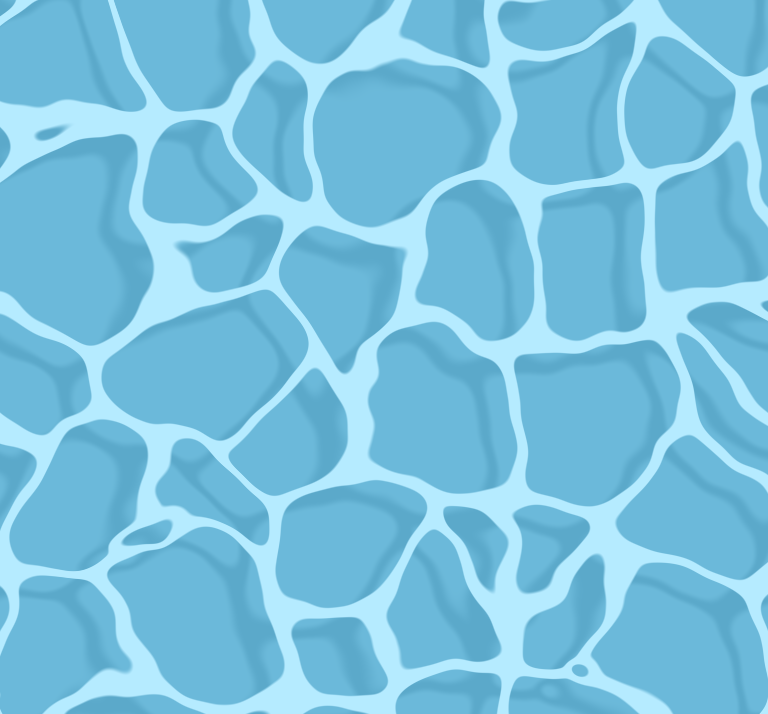
A Shadertoy shader for this texture:

```glsl
// Cartoon water: a pale web of caustic lines over flat blue, with a soft
// offset shadow below it. The web is the border of a warped power diagram
// (weighted Voronoi) with rounded corners and small bubbles at some joints.

#define CELLS 6.0                       // grid cells across the canvas
#define SEED vec2(17.0, 43.0)           // picks the region of the pattern
#define LINE 0.044                      // half width of a line, in cells
#define ROUNDING 0.06                   // softness of the cell corners
#define SIZE_SPREAD 0.45                // variety of cell sizes
#define BUBBLE_CHANCE 0.42
#define BUBBLE_RIM 0.06
#define SHADOW_SHIFT vec2(0.234, 0.162) // from shadow to its line, in cells
#define SHADOW_BLUR 0.035
#define WATER vec3(0.42, 0.725, 0.853)
#define SHADOW vec3(0.358, 0.664, 0.794)
#define FOAM vec3(0.71, 0.92, 1.0)

vec3 hash3(vec2 p) {
    vec3 q = fract(vec3(p.xyx) * vec3(0.1031, 0.1030, 0.0973));
    q += dot(q, q.yxz + 33.33);
    return fract((q.xxy + q.yzz) * q.zyx);
}

// Gradient noise, roughly -0.7 to 0.7
float cornerSlope(vec2 corner, vec2 offset) {
    float angle = 6.2832 * hash3(corner).x;
    return dot(vec2(cos(angle), sin(angle)), offset);
}

float noise(vec2 p) {
    vec2 i = floor(p), f = p - i;
    vec2 u = f * f * f * (f * (f * 6.0 - 15.0) + 10.0);
    vec2 e = vec2(1.0, 0.0);
    return mix(mix(cornerSlope(i, f), cornerSlope(i + e, f - e), u.x),
               mix(cornerSlope(i + e.yx, f - e.yx), cornerSlope(i + e.xx, f - e.xx), u.x), u.y);
}

vec2 noise2(vec2 p) {
    return vec2(noise(p), noise(p + vec2(71.0, 37.0)));
}

float smoothMin(float a, float b, float k) {
    float h = max(k - abs(a - b), 0.0) / k;
    return min(a, b) - 0.25 * h * h * k;
}

float power(vec3 site, vec2 at) {
    vec2 d = site.xy - at;
    return dot(d, d) - site.z;
}

// Signed distance to the web, negative inside its lines
float web(vec2 p) {
    float halfWidth = LINE + 0.02 * noise(p * 1.3 + 9.0);
    p += 0.4 * noise2(p * 1.1) + 0.06 * noise2(p * 3.1 + 5.0);

    // Gather nearby sites relative to p (z is the weight); keep the best three
    vec3 sites[25];
    vec2 cell = floor(p);
    int first = 0, second = 0, third = 0;
    vec3 best = vec3(1e3);
    for (int i = 0; i < 25; i++) {
        vec2 id = cell + vec2(i % 5, i / 5) - 2.0;
        vec3 h = hash3(id);
        sites[i] = vec3(id + 0.5 + 0.78 * (h.xy - 0.5) - p, SIZE_SPREAD * h.z);
        float d = power(sites[i], vec2(0.0));
        if (d < best.x) {
            best = vec3(d, best.xy);
            third = second; second = first; first = i;
        } else if (d < best.y) {
            best = vec3(best.x, d, best.y);
            third = second; second = i;
        } else if (d < best.z) {
            best.z = d;
            third = i;
        }
    }
    vec3 s1 = sites[first], s2 = sites[second], s3 = sites[third];

    // Joint where the three best cells meet
    vec2 a = s2.xy - s1.xy, b = s3.xy - s1.xy;
    vec2 r = 0.5 * (best.yz - best.x);
    float area = a.x * b.y - a.y * b.x;
    area = abs(area) < 1e-4 ? 1e-4 : area;
    vec2 joint = vec2(r.x * b.y - r.y * a.y, a.x * r.y - b.x * r.x) / area;
    float jointPower = power(s1, joint);

    // Rounded border distance, and free room around the joint
    float sum = 0.0, room = 1.0;
    for (int i = 0; i < 25; i++) {
        if (i == first) continue;
        vec3 s = sites[i];
        float reach = distance(s.xy, s1.xy);
        float border = 0.5 * (power(s, vec2(0.0)) - best.x) / reach;
        sum += exp(-border / ROUNDING);
        if (i == second || i == third) continue;
        reach = max(reach, max(distance(s.xy, s2.xy), distance(s.xy, s3.xy)));
        room = min(room, 0.5 * (power(s, joint) - jointPower) / reach);
    }
    float d = -ROUNDING * log(sum) - halfWidth;

    // Bubble: a rimmed hole at some of the roomy joints
    float pick = fract((s1.z + s2.z + s3.z) * 41.0);
    float radius = mix(0.055, 0.14, fract(pick * 23.0));
    if (pick < BUBBLE_CHANCE && room > radius + 0.12) {
        float fromJoint = length(joint * vec2(0.92, 1.12));
        d = smoothMin(d, fromJoint - radius - BUBBLE_RIM, 0.05);
        d = max(d, radius - fromJoint);
    }
    return d;
}

void mainImage(out vec4 fragColor, in vec2 fragCoord) {
    vec2 p = fragCoord / iResolution.x * CELLS + SEED;
    float edge = CELLS / iResolution.x;

    float shade = 1.0 - smoothstep(-SHADOW_BLUR, SHADOW_BLUR, web(p + SHADOW_SHIFT));
    float foam = 1.0 - smoothstep(-edge, edge, web(p));
    vec3 color = mix(WATER, SHADOW, shade);
    fragColor = vec4(mix(color, FOAM, foam), 1.0);
}
```
